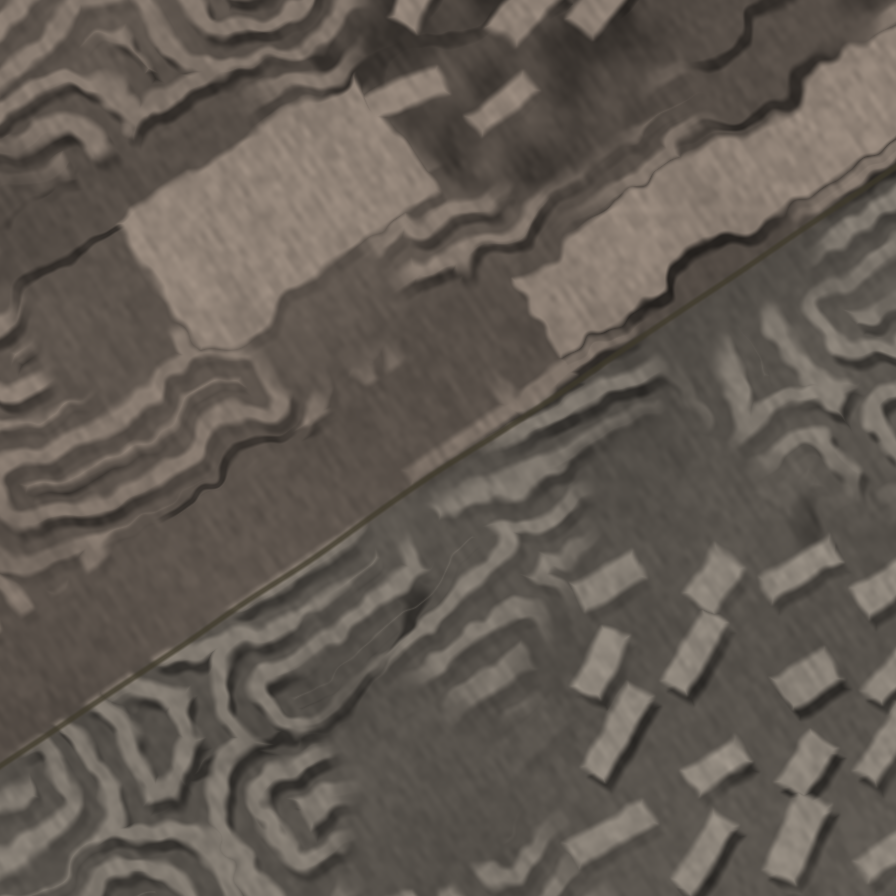
This texture is drawn by a WebGL 2 fragment shader. Its source:

```glsl
#version 300 es
precision highp float;
uniform vec2 u_resolution;
out vec4 outColor;

#define TILT 0.588
#define SOFT 0.005
#define RING_STEP 0.046
#define RING_HALF 0.010
#define JOG 0.022
#define BLOCK_CELL 0.105
#define SHADOW_SHIFT 0.014
#define GROUND 0.35
#define RAISED 0.555
#define SHADOW 0.17
#define GRAIN 0.12

const vec2 SEAM_POINT = vec2(0.48, 0.466);
const vec2 LOW_BLOCKS = vec2(0.86, 0.20);
const vec2 TOP_BLOCKS = vec2(0.57, 0.96);

vec2 hash2(vec2 p) {
  vec3 v = fract(p.xyx * vec3(0.1031, 0.1030, 0.0973));
  v += dot(v, v.yzx + 33.33);
  return fract((v.xx + v.yz) * v.zy);
}

float noise(vec2 p) {
  vec2 i = floor(p), f = fract(p);
  f = f * f * (3.0 - 2.0 * f);
  return mix(mix(hash2(i).x, hash2(i + vec2(1, 0)).x, f.x),
             mix(hash2(i + vec2(0, 1)).x, hash2(i + vec2(1, 1)).x, f.x), f.y);
}

vec2 rotate(vec2 p, float a) {
  float c = cos(a), s = sin(a);
  return vec2(c * p.x + s * p.y, c * p.y - s * p.x);
}

float box(vec2 p, vec2 halfSize) {
  vec2 d = abs(p) - halfSize;
  return length(max(d, 0.0)) + min(max(d.x, d.y), 0.0);
}

float inside(float d) { return 1.0 - smoothstep(-SOFT, SOFT, d); }

float zone(vec2 p, vec2 centre, float radius) {
  return 1.0 - smoothstep(radius * 0.75, radius, length(p - centre));
}

// Stepped and ragged displacement of the outlines
vec2 warp(vec2 q) {
  float jog = smoothstep(0.3, 0.7, noise(q * vec2(13.0, 5.0) + 7.0)) - 0.5;
  vec2 rag = vec2(noise(q * 55.0), noise(q * 55.0 + 31.0)) - 0.5;
  return q + JOG * vec2(0.5 * jog, jog) + 0.011 * rag;
}

// Distance to the nearest of the scattered long plates
float plates(vec2 q) {
  vec2 cell = vec2(0.38, 0.16), id = floor(q / cell);
  float d = 1.0;
  for (int j = -1; j <= 1; j++)
    for (int i = -1; i <= 1; i++) {
      vec2 n = id + vec2(i, j), h = hash2(n + 40.0), k = hash2(n + 91.0);
      vec2 c = (n + 0.5 + 0.5 * (h - 0.5)) * cell;
      d = min(d, box(rotate(q - c, 0.3 * (h.x - 0.5)), mix(vec2(0.06, 0.008), vec2(0.17, 0.03), k)));
    }
  return d;
}

// Short loose bars, kept to two clusters
float blocks(vec2 p) {
  vec2 id = floor(p / BLOCK_CELL);
  float cover = 0.0;
  for (int j = -1; j <= 1; j++)
    for (int i = -1; i <= 1; i++) {
      vec2 n = id + vec2(i, j), h = hash2(n + 12.0), k = hash2(n + 65.0);
      vec2 c = (n + 0.5 + 0.4 * (h - 0.5)) * BLOCK_CELL;
      float near = max(zone(c, LOW_BLOCKS, 0.29), zone(c, TOP_BLOCKS, 0.18));
      float d = box(rotate(p - c, 0.35 + 0.85 * k.x), vec2(0.034 + 0.02 * h.y, 0.014 + 0.008 * k.y));
      cover = max(cover, inside(d) * near * step(h.x, 0.8));
    }
  return cover;
}

// Coverage of all pale raised parts
float raised(vec2 p) {
  vec2 q = rotate(p - SEAM_POINT, TILT), w = warp(q);
  float plain = min(box(w - vec2(0.02, 0.335), vec2(0.16, 0.085)),
                    box(w - vec2(0.50, 0.085), vec2(0.30, 0.045)));
  float d = min(plates(w), max(plain, 0.0) + 0.012);
  float ring = inside(abs(fract(d / RING_STEP) - 0.5) * RING_STEP - RING_HALF);
  ring *= smoothstep(0.32, 0.50, noise(w * vec2(5.0, 9.0) + 3.0));
  float strip = inside(box(q - vec2(-0.26, 0.065), vec2(0.36, 0.06)));
  float quiet = max(strip, max(zone(p, LOW_BLOCKS, 0.32), zone(p, TOP_BLOCKS, 0.20)));
  float ledge = inside(box(q - vec2(0.09, 0.015), vec2(0.11, 0.009)));
  vec2 bent = p + (w - q) * 0.5;
  return max(max(inside(plain), 0.8 * ring * (1.0 - quiet)), max(blocks(bent), 0.7 * ledge));
}

void main() {
  vec2 p = gl_FragCoord.xy / u_resolution.y;
  vec2 q = rotate(p - SEAM_POINT, TILT), w = warp(q);
  vec2 up = rotate(vec2(0.0, 1.0), -TILT);

  // Pale parts and the shade under their lower edges
  float pale = raised(p);
  float shade = max(raised(p + up * SHADOW_SHIFT) - pale, 0.0);
  shade *= 0.25 + 0.75 * smoothstep(0.35, 0.65, noise(q * vec2(6.0, 11.0) + 19.0));

  // Broken dark grooves
  float groove = 1.0 - smoothstep(0.02, 0.07, abs(noise(w * vec2(4.0, 11.0) + 50.0) - 0.5));
  groove *= smoothstep(0.52, 0.68, noise(q * vec2(5.0, 7.0) + 77.0)) * (1.0 - pale);
  float gap = zone(p, TOP_BLOCKS, 0.20) * (1.0 - pale) * noise(p * 22.0);

  float tone = GROUND + 0.07 * (noise(q * vec2(4.0, 8.0) + 5.0) - 0.5);
  tone = mix(tone, RAISED + 0.05 * (noise(q * 9.0) - 0.5), pale);
  tone -= SHADOW * max(max(shade, 0.8 * groove), 0.9 * gap);

  // Woven fibres, ribbed across the slope
  float fibre = 0.5 * noise(q * vec2(150.0, 55.0)) + 0.3 * noise(p * 120.0 + 9.0)
              + 0.2 * noise(q * vec2(60.0, 14.0));
  tone += GRAIN * (fibre - 0.5) * (0.7 + 0.6 * pale);

  // Warm side above the seam, grey side below it
  float above = smoothstep(-0.01, 0.01, q.y);
  vec3 colour = tone * mix(vec3(0.98, 0.925, 0.855), vec3(1.0, 0.905, 0.825), above);
  float seam = 1.0 - smoothstep(0.001, 0.005, abs(q.y + 0.004 * (noise(q.xx * 6.0) - 0.5)));
  colour = mix(colour, vec3(0.25, 0.23, 0.17), 0.75 * seam);
  outColor = vec4(colour, 1.0);
}
```
